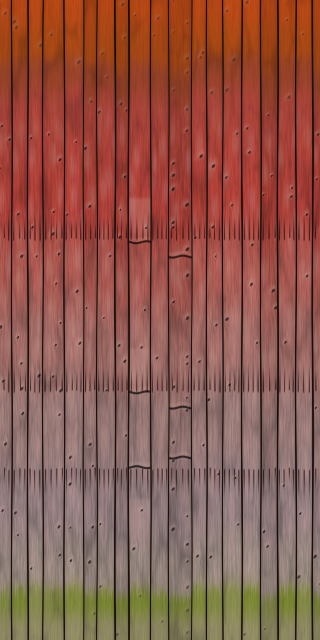
Reproduce this texture procedurally as a Shadertoy shader.

```glsl
// Weathered plank wall: uneven vertical boards fade from orange through red
// and mauve to a mossy foot. Stretched cellular noise makes the fibres, one
// jittered cell per board stretch makes the knots, and rows of drips repeat.
#define GAP_HALF 0.0023
#define GAP_COLOR vec3(0.10, 0.06, 0.05)
#define PALE_WOOD vec3(0.80, 0.64, 0.60)
#define MOSS_COLOR vec3(0.43, 0.50, 0.13)
#define FIBRE_CONTRAST 0.30
#define KNOT_STEP 0.085
#define KNOT_CHANCE 0.38
#define DRIP_SPACING 0.016
#define DRIP_STRENGTH 0.62
#define PATCHED_BOARD 8
#define KNOTTY_BOARD 10

// Board edges across the unit width
const float SEAMS[20] = float[20](-0.014, 0.037, 0.087, 0.134, 0.201, 0.261,
  0.303, 0.36, 0.402, 0.471, 0.527, 0.599, 0.646, 0.696, 0.756, 0.815,
  0.868, 0.925, 0.977, 1.03);

// Colour stops: rgb and depth below the top
const vec4 STOPS[11] = vec4[11](
  vec4(0.69, 0.27, 0.08, 0.00), vec4(0.63, 0.27, 0.08, 0.08),
  vec4(0.57, 0.25, 0.15, 0.12), vec4(0.63, 0.25, 0.21, 0.18),
  vec4(0.65, 0.24, 0.21, 0.32), vec4(0.64, 0.33, 0.30, 0.43),
  vec4(0.61, 0.40, 0.38, 0.54), vec4(0.57, 0.45, 0.44, 0.66),
  vec4(0.55, 0.47, 0.48, 0.80), vec4(0.57, 0.51, 0.48, 0.90),
  vec4(0.54, 0.52, 0.37, 0.95));

float hash(vec2 p) {
  p = fract(p * vec2(0.1031, 0.1137));
  p += dot(p, p.yx + 33.33);
  return fract((p.x + p.y) * p.x * 7.31 + p.y * 13.7);
}

// Distance to the nearest jittered cell point
float cellular(vec2 p) {
  float nearest = 2.0;
  for (int k = 0; k < 9; k++) {
    vec2 c = floor(p) + vec2(k % 3 - 1, k / 3 - 1);
    vec2 site = c + vec2(hash(c + 3.7), hash(c + 71.3));
    nearest = min(nearest, length(p - site));
  }
  return nearest;
}

vec3 wallGradient(float v) {
  vec3 c = STOPS[0].rgb;
  for (int i = 1; i < 11; i++)
    c = mix(c, STOPS[i].rgb, smoothstep(STOPS[i - 1].w, STOPS[i].w, v));
  return c;
}

// Tapered drips growing from a row; dir is -1 for up and 1 for down
float drips(float across, float width, float fall, float dir, float seed, float aa) {
  float count = max(2.0, floor(width / DRIP_SPACING + 0.5));
  float slot = across / width * count;
  float rnd = hash(vec2(floor(slot) + seed * 9.0, 37.0));
  float t = (fall - 0.008 * (rnd - 0.5)) * dir / mix(0.055, 0.11, rnd);
  float d = abs(fract(slot) - 0.5 + 0.2 * (rnd - 0.5)) * width / count;
  float body = smoothstep(-0.06, 0.04, t) * (1.0 - smoothstep(0.1, 1.0, t));
  return body * (1.0 - smoothstep(0.0, 0.0022 + aa, d));
}

// Split across a board: x is the dark cut, y the lit lip above it
vec2 crack(vec2 p, float y, float aa) {
  float d = p.y - y - 0.003 * sin(p.x * 95.0 + y * 40.0);
  float lip = (d + 0.01) / 0.006;
  return vec2(1.0 - smoothstep(0.001, 0.004 + aa, abs(d)), exp(-lip * lip));
}

void mainImage(out vec4 fragColor, in vec2 fragCoord) {
  vec2 uv = fragCoord / iResolution.xy;
  float v = 1.0 - uv.y, aa = 0.5 / iResolution.x;
  vec2 p = vec2(uv.x, v * 2.0);

  // Find the board between slightly wandering seams
  float x = p.x + 0.0012 * sin(p.y * 7.0 + p.x * 40.0);
  int board = 0;
  for (int i = 1; i < 19; i++) if (x > SEAMS[i]) board = i;
  float width = SEAMS[board + 1] - SEAMS[board];
  float across = x - SEAMS[board], id = float(board);
  float tone = hash(vec2(id * 3.1 + 1.0, 8.0)) - 0.5;
  bool knotty = board == KNOTTY_BOARD;

  // Knots: dark cores with lit rims, bending the fibres
  float core = 0.0, rim = 0.0, bend = 0.0;
  float stepY = knotty ? KNOT_STEP * 0.55 : KNOT_STEP;
  for (int j = -1; j <= 1; j++) {
    vec2 c = vec2(id * 7.0 + 2.0, floor(p.y / stepY) + float(j));
    float place = hash(c + 5.0), size = mix(0.0025, 0.0065, hash(c + 19.0));
    if (knotty) place = place < 0.35 ? 0.12 : 0.9;
    float present = step(hash(c + 41.0), knotty ? 0.72 : KNOT_CHANCE);
    vec2 d = vec2(across - width * mix(0.12, 0.88, place), p.y - (c.y + hash(c + 63.0)) * stepY);
    d.y += d.x * 0.5;
    vec2 lit = (d + vec2(0.003, 0.006)) / size;
    core += present * (1.0 - smoothstep(size * 0.4, size + aa, length(d)));
    rim += present * exp(-dot(lit, lit) * 0.25);
    bend += present * sign(d.x) * 0.006 * exp(-dot(d, d) / (size * size * 12.0));
  }

  // Fibres and broad weathering
  vec2 grain = vec2(x - bend + 0.002 * sin(p.y * 9.0 + id * 2.0), p.y) + id * vec2(0.37, 1.7);
  float fibre = 0.6 * cellular(grain * vec2(150, 7)) + 0.4 * cellular(grain * vec2(260, 24));
  float cloud = cellular(grain * vec2(24, 7));

  // Height gradient with moss, shifted a little per board
  float shift = tone * 0.035 + 0.012 * (cloud - 0.5);
  vec3 col = wallGradient(v + shift * smoothstep(0.0, 0.15, v));
  float mossEdge = v + 0.025 * (fibre - 0.5) + 0.018 * tone;
  float moss = smoothstep(0.91, 0.937, mossEdge) * (1.0 - smoothstep(0.94, 0.985, v));
  col = mix(col, MOSS_COLOR, moss * (0.25 + 0.55 * hash(vec2(id, 27.0))));
  float worn = smoothstep(0.12, 0.25, v) * (1.0 - smoothstep(0.88, 0.94, v));
  float detail = mix(0.5, 1.0, worn);
  col *= 1.0 + detail * FIBRE_CONTRAST * (0.48 - fibre) + 0.12 * tone;
  col = mix(col, PALE_WOOD, worn * 0.22 * (1.0 - smoothstep(0.05, 0.45, cloud)));
  col *= 1.0 - 0.14 * smoothstep(0.5, 0.9, cloud);

  // Pale patches and splits on two boards
  vec2 split = vec2(0.0);
  if (board == PATCHED_BOARD) {
    float span = fract((p.y - 0.612) / 0.47) * 0.47;
    float patchy = smoothstep(0.0, 0.015, span) * (1.0 - smoothstep(0.08, 0.15, span));
    col = mix(col, PALE_WOOD, 0.25 * patchy * worn * step(0.6, p.y));
    split = crack(p, 0.757, aa) + crack(p, 1.226, aa) + crack(p, 1.46, aa);
  } else if (knotty)
    split = crack(p, 0.802, aa) + crack(p, 1.274, aa) + crack(p, 1.43, aa);
  col = mix(col, PALE_WOOD, min(0.32 * rim * detail + 0.25 * split.y, 0.5));
  col *= (1.0 - 0.62 * min(core, 1.0) * detail) * (1.0 - 0.68 * min(split.x, 1.0));

  // Three rows of drips: two run up, the last runs down
  float drip = drips(across, width, p.y - 0.747, -1.0, id, aa)
    + drips(across, width, p.y - 1.222, -1.0, id, aa)
    + drips(across, width, p.y - 1.466, 1.0, id, aa);
  col *= 1.0 - DRIP_STRENGTH * min(drip, 1.0) * vec3(0.8, 1, 1);

  // Rounded sides and dark gaps
  float edge = min(across, width - across);
  float seam = across < width * 0.5 ? id : id + 1.0;
  float gap = GAP_HALF * mix(0.65, 1.15, hash(vec2(seam, 14.0)));
  col *= 1.0 - 0.22 * exp(-edge / 0.005);
  col = mix(GAP_COLOR, col, smoothstep(gap - aa, gap + aa, edge));
  fragColor = vec4(clamp(col, 0.0, 1.0), 1.0);
}
```
